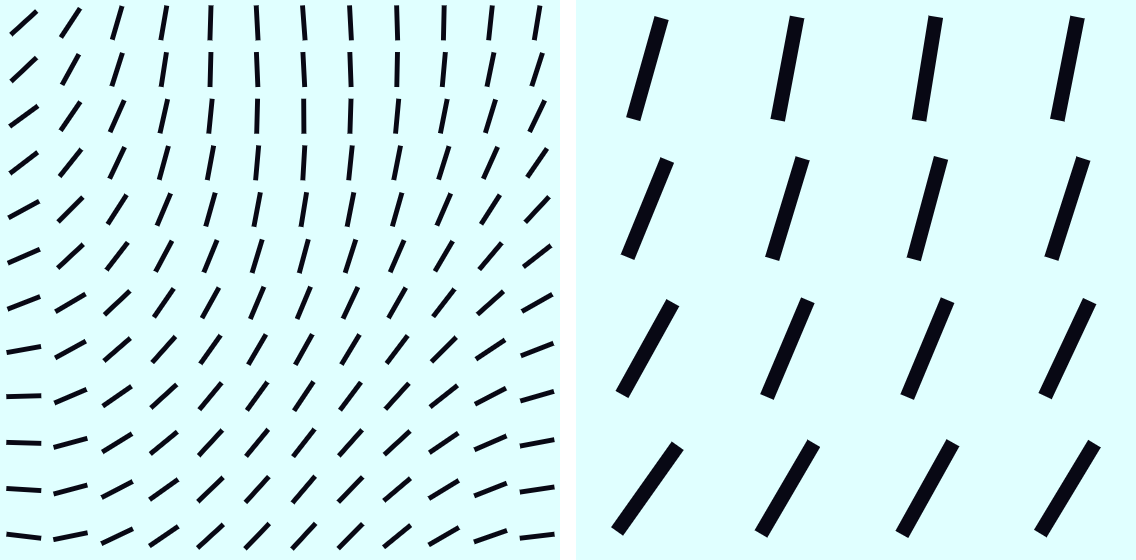
Left, the full canvas; right, a detail of the centre.
Write a Shadertoy shader that draws this pattern.

```glsl
// Grid of short dark dashes on pale cyan, turning smoothly like a needle field.
#define CELLS 12.0
#define DASH_HALF_SIZE vec2(0.375, 0.0525)
#define CELL_CENTER vec2(0.51, 0.51)
#define CREST_COLUMN 6.0
#define MEAN_ANGLE 71.0
#define ANGLE_SWING 23.0
#define LEFT_DROP 50.0
#define RIGHT_DROP vec2(14.0, 41.0)
#define JITTER 4.0
#define PAPER vec3(0.88, 1.0, 1.0)
#define INK vec3(0.03, 0.03, 0.08)

float hash(vec2 p) {
    return fract(sin(dot(p, vec2(127.1, 311.7))) * 43758.5453);
}

// Dash direction in radians, steepest along the top and near the crest column
float dashAngle(vec2 cell) {
    float last = CELLS - 1.0;
    float height = cell.y / last;
    float crest = MEAN_ANGLE - ANGLE_SWING * cos(radians(180.0) * height);
    float left = max(1.0 - cell.x / CREST_COLUMN, 0.0);
    float right = max((cell.x - CREST_COLUMN) / (last - CREST_COLUMN), 0.0);
    float rightDrop = mix(RIGHT_DROP.y, RIGHT_DROP.x, height * height * height);
    float drop = LEFT_DROP * left * left + rightDrop * pow(right, 1.7);
    float wobble = (hash(cell) * 2.0 - 1.0) * JITTER * (0.2 + left * left);
    return radians(crest - drop + wobble);
}

float boxDistance(vec2 p, vec2 halfSize) {
    vec2 d = abs(p) - halfSize;
    return length(max(d, 0.0)) + min(max(d.x, d.y), 0.0);
}

void mainImage(out vec4 fragColor, in vec2 fragCoord) {
    // Square cells, with one pixel measured in cell units
    float pixel = CELLS / iResolution.y;
    vec2 grid = fragCoord * pixel;
    vec2 local = fract(grid) - CELL_CENTER;

    // Turn the cell into the frame of its dash
    float angle = dashAngle(floor(grid));
    vec2 along = vec2(cos(angle), sin(angle));
    vec2 p = vec2(dot(local, along), dot(local, vec2(-along.y, along.x)));

    float coverage = clamp(0.5 - boxDistance(p, DASH_HALF_SIZE) / pixel, 0.0, 1.0);
    fragColor = vec4(mix(PAPER, INK, coverage), 1.0);
}
```
